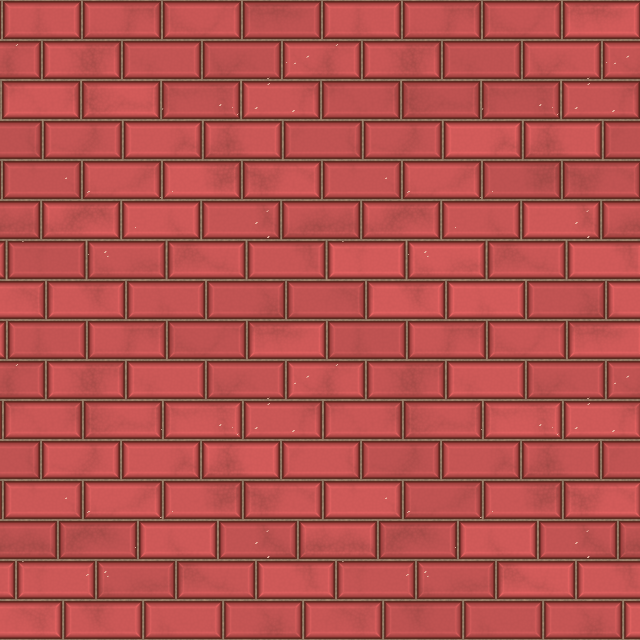
This texture is drawn by a WebGL 1 fragment shader. Its source:

```glsl
precision highp float;

uniform vec2 u_resolution;

float hash(vec2 p) {
  return fract(sin(dot(p, vec2(127.1, 311.7))) * 4375.85);
}

// Tiling cellular noise: distance to the nearest point, and its random value
vec2 cellular(vec2 p, float period) {
  vec2 cell = floor(p);
  vec2 nearest = vec2(8.0, 0.0);
  for (int y = -1; y <= 1; y++) {
    for (int x = -1; x <= 1; x++) {
      vec2 neighbour = cell + vec2(float(x), float(y));
      vec2 id = mod(neighbour, period);
      vec2 point = neighbour + vec2(hash(id), hash(id + 37.0));
      float d = distance(p, point);
      if (d < nearest.x) nearest = vec2(d, hash(id + 71.0));
    }
  }
  return nearest;
}

// Sideways slip of each course, in brick lengths
float courseShift(float row) {
  float slip = 0.01 + 0.03 * hash(vec2(row, 5.0));
  slip += 0.19 * (1.0 - step(2.5, row));
  slip += 0.06 * step(5.5, row) * (1.0 - step(9.5, row));
  slip += 0.06 * (1.0 - step(0.5, row));
  return slip + 0.5 * (1.0 - mod(row, 2.0));
}

float bump(float x, float width) {
  return exp(-x * x / (width * width));
}

void main() {
  vec2 uv = gl_FragCoord.xy / u_resolution;
  float pixel = 16.0 / u_resolution.y;

  // Running bond, eight bricks by sixteen courses
  vec2 wall = uv * vec2(8.0, 16.0);
  float row = floor(wall.y);
  wall.x -= courseShift(row);
  vec2 brick = vec2(mod(floor(wall.x), 8.0), row);
  vec2 gap = vec2(1.0, 0.5) - abs(fract(wall) - 0.5) * vec2(2.0, 1.0);
  float edge = min(gap.x, gap.y);

  // Wear tiles twice across the canvas
  vec2 wear = uv * 2.0;
  vec2 warped = wear + 0.012 * sin(6.2832 * (wear.yx * vec2(5.0, 7.0) + wear * 3.0));
  float patches = cellular(warped * 7.0, 7.0).x;
  float blots = cellular(warped * 31.0, 31.0).x;
  float grain = cellular(wear * 97.0, 97.0).x;
  float smudge = smoothstep(0.35, 0.95, patches) * (0.35 + 0.5 * blots + 0.4 * grain);

  // Glazed face with a tone per brick
  float tone = mix(0.95, 1.06, hash(brick + 13.0));
  vec3 face = vec3(0.775, 0.335, 0.33) * tone;
  face = mix(face, vec3(0.56, 0.26, 0.24), 0.55 * smudge);
  face *= 1.0 + 0.03 * (0.5 - grain);

  // Bevel: dark rim, bright ridge and mitred corners
  float bevel = 1.0 - smoothstep(0.15, 0.19, edge);
  float mitre = bump(gap.x - gap.y, 0.03) * bevel;
  face *= 1.0 - 0.05 * bevel;
  face *= 1.0 + 0.07 * bump(edge - 0.18, 0.03) + 0.14 * mitre;
  vec3 glaze = mix(vec3(0.34, 0.13, 0.10), vec3(0.62, 0.25, 0.24), smoothstep(0.035, 0.095, edge));
  glaze = mix(glaze, face, smoothstep(0.07, 0.15, edge + 0.02 * mitre));

  // Pale chips, mostly in small clusters
  vec2 cluster = cellular(wear * 8.0, 8.0);
  float clustered = step(0.83, cluster.y) * step(cluster.x, 0.32);
  vec2 chip = cellular(vec2(wear.x - wear.y, wear.y) * 48.0, 48.0);
  float radius = mix(0.07, 0.17, fract(chip.y * 91.0));
  float soften = pixel * 3.0;
  float chipped = 1.0 - smoothstep(radius - 0.5 * soften, radius + 0.5 * soften, chip.x);
  chipped *= step(mix(0.992, 0.82, clustered), chip.y);
  glaze = mix(glaze, vec3(0.93, 0.76, 0.68), 0.85 * chipped);

  // Mortar, stained where it meets the bricks
  vec3 mortar = mix(vec3(0.61, 0.52, 0.44), vec3(0.42, 0.29, 0.22), smoothstep(0.0, 0.038, edge));
  mortar *= 0.9 + 0.22 * grain;

  float cover = smoothstep(0.032 - 0.5 * pixel, 0.032 + 0.5 * pixel, edge);
  gl_FragColor = vec4(mix(mortar, glaze, cover), 1.0);
}
```
